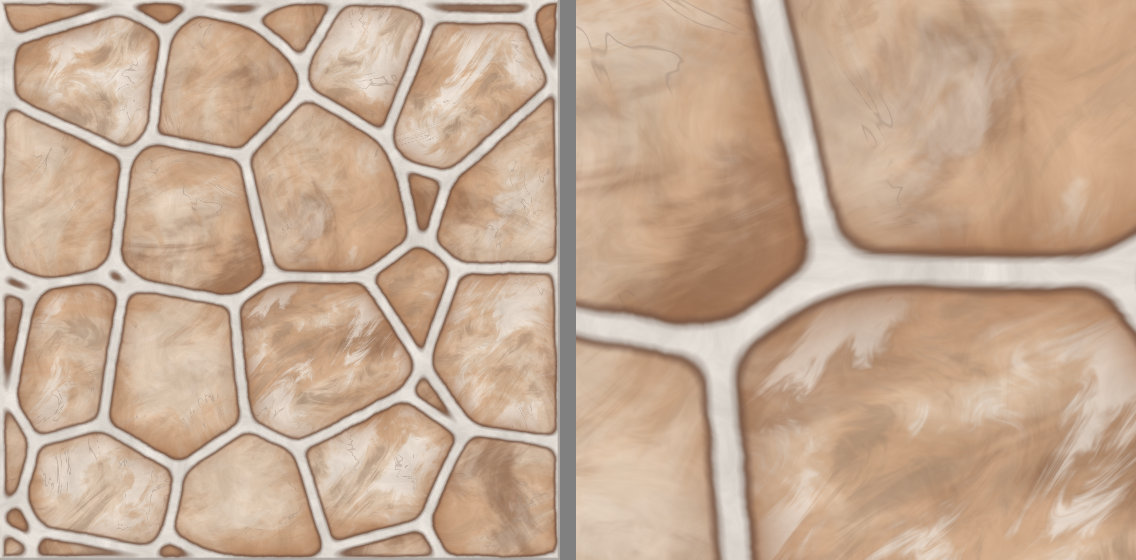
Left, the full canvas; right, a detail of the centre.
Write a Shadertoy shader that draws this texture.

```glsl
// Irregular flagstone paving: a weighted Voronoi diagram gives straight-sided
// stones with small fillers at the corners, set in pale grout. Layered, warped
// sines weather each stone with tan, cream, chalk and brown stains.

vec2 hash2(vec2 p) {
    return fract(sin(vec2(dot(p, vec2(127.1, 311.7)), dot(p, vec2(269.5, 183.3)))) * 43758.5);
}

// Layered sines, each octave turned and bent by the one before; about -1 to 1.
float mottle(vec2 p) {
    float sum = 0.0, amp = 0.5;
    for (int i = 0; i < 7; i++) {
        p = 1.75 * mat2(0.8, 0.6, -0.6, 0.8) * p;
        p += 0.55 * sin(1.1 * p.yx + vec2(1.7, 4.1) * float(i));
        sum += amp * sin(p.x) * sin(p.y);
        amp *= 0.7;
    }
    return sum;
}

float smoothMin(float a, float b, float k) {
    float h = max(k - abs(a - b), 0.0) / k;
    return min(a, b) - 0.25 * h * h * k;
}

// Position and weight of a site; 25 large stones, then 25 corner fillers.
vec3 site(vec2 base, int k) {
    vec2 cell = base + vec2(k % 5, (k / 5) % 5) - 2.0;
    bool filler = k >= 25;
    vec2 h = hash2(cell + (filler ? 41.0 : 7.0));
    float r = hash2(cell + (filler ? 83.0 : 19.0)).x;
    return filler ? vec3(cell + 0.35 * (h - 0.5), -0.12 - 0.4 * r)
                  : vec3(cell + 0.5 + 0.68 * (h - 0.5), 0.14 * r);
}

float power(vec2 p, vec3 s) {
    return dot(p - s.xy, p - s.xy) - s.z;
}

// Returns distance to the stone's rounded outline; also its site.
float stoneEdge(vec2 p, out vec3 own) {
    vec2 base = floor(p);
    float best = 1e5;
    int ownIndex = 0;
    for (int k = 0; k < 50; k++) {
        vec3 s = site(base, k);
        float d = power(p, s);
        if (d < best) { best = d; own = s; ownIndex = k; }
    }
    float edge = 1.0;
    for (int k = 0; k < 50; k++) {
        if (k == ownIndex) continue;
        vec3 s = site(base, k);
        edge = smoothMin(edge, (power(p, s) - best) / (2.0 * length(s.xy - own.xy)), 0.07);
    }
    return edge;
}

vec3 stoneColor(vec2 uv, vec2 trait, float d) {
    vec2 q = uv + 5.0 * trait;
    float angle = 0.35 + 0.6 * trait.x;
    vec2 along = mat2(cos(angle), -sin(angle), sin(angle), cos(angle)) * q;
    float broad = mottle(q * 5.0);
    float streak = mottle(along * vec2(10.0, 20.0));
    float grain = mottle(q * 22.0);
    float chalky = smoothstep(0.45, 0.85, trait.x);
    float dark = smoothstep(0.55, 1.0, trait.y);

    // Tan to cream ground, then brown stains and chalk streaks
    vec3 col = mix(vec3(0.81, 0.66, 0.53), vec3(0.85, 0.76, 0.67),
                   smoothstep(-0.5, 0.4, broad + 0.4 * streak + 0.5 * (trait.x - 0.4)));
    float stain = smoothstep(0.15, 0.85, 0.8 * mottle(q * 4.0 + 9.0) + 0.35 * streak + 0.5 * dark);
    col = mix(col, vec3(0.58, 0.43, 0.33), 0.8 * stain);
    float chalk = smoothstep(0.0, 0.6, streak + 0.3 * broad + 0.4 * chalky - 0.2);
    col = mix(col, vec3(0.91, 0.87, 0.83), chalk * (0.3 + 0.6 * chalky));

    // Grey-brown pits and a few wandering cracks
    float pits = smoothstep(0.2, 0.7, -streak) * (0.2 + 0.35 * chalky);
    col = mix(col, vec3(0.64, 0.54, 0.46), pits);
    float crack = smoothstep(0.035, 0.0, abs(broad - 0.12)) * smoothstep(0.0, 0.5, streak + 0.1);
    col = mix(col, vec3(0.62, 0.54, 0.48), 0.4 * crack);
    col += 0.055 * grain;

    // Burnt border, then a thin dark rim
    float burn = exp(-max(d, 0.0) / 0.016) * clamp(0.6 - 0.5 * broad + 0.3 * streak, 0.2, 0.9);
    col = mix(col, vec3(0.62, 0.43, 0.30), burn);
    return mix(col, vec3(0.43, 0.31, 0.25), 0.8 * smoothstep(0.007, 0.0, d));
}

void mainImage(out vec4 fragColor, in vec2 fragCoord) {
    vec2 uv = fragCoord / iResolution.xy;

    // Slightly chipped outlines, closed off by grout along the tile border
    vec2 chipped = uv + 0.003 * vec2(mottle(uv * 8.0), mottle(uv * 8.0 + 3.7));
    vec3 own;
    float edge = stoneEdge(chipped * 4.0, own) / 4.0;
    vec2 border = min(chipped, 1.0 - chipped) + 0.002;
    edge = smoothMin(edge, min(border.x, border.y), 0.018);
    float d = edge - 0.009;

    // Speckled grout with a soft grey shadow beside the stones
    vec3 grout = vec3(0.875, 0.85, 0.82) + 0.06 * mottle(uv * 22.0 + 2.0);
    grout = mix(grout, vec3(0.64, 0.58, 0.54), 0.75 * smoothstep(-0.005, 0.0, d));

    vec3 col = mix(grout, stoneColor(uv, hash2(own.xy), d), smoothstep(-0.0015, 0.002, d));

    // Thin shade on the right and lower sides of the tile
    float side = min(1.0 - uv.x, uv.y);
    col = mix(col, vec3(0.60, 0.57, 0.55), 0.7 * smoothstep(0.006, 0.002, side));
    fragColor = vec4(clamp(col, 0.0, 1.0), 1.0);
}
```
